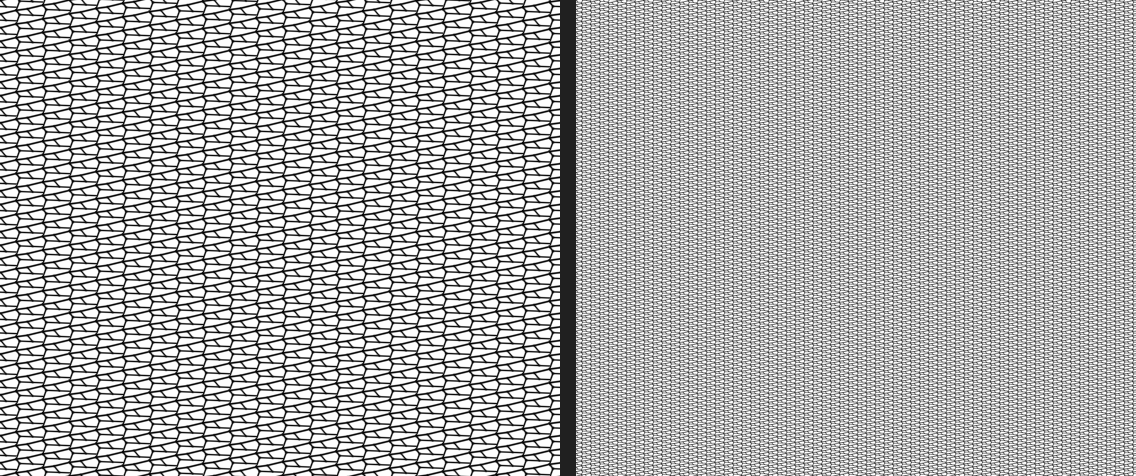
Left: one tile. Right: repeated 3 by 3.
Give the GLSL for this pattern, as a WebGL 1 fragment shader.

```glsl
precision highp float;
// Sheared mesh of irregular stone-like cells, black lines on white, 21 by 35 repeats.
uniform vec2 u_resolution;

// Distance to a stroke with round ends.
float stroke(vec2 p, vec2 a, vec2 b, float halfWidth) {
  vec2 ab = b - a;
  float t = clamp(dot(p - a, ab) / dot(ab, ab), 0.0, 1.0);
  return length(p - a - t * ab) - halfWidth;
}

// Union that fills the corners where strokes meet.
float blendUnion(float a, float b) {
  float k = 2.6;
  float h = max(k - abs(a - b), 0.0) / k;
  return min(a, b) - 0.25 * k * h * h;
}

// One repeat: the knot is at the origin, y points down.
float cellLines(vec2 p, vec2 cell, float rise) {
  vec2 nextKnot = vec2(cell.x, -cell.y * rise);
  vec2 joint = vec2(7.0, 9.0);
  vec2 bend = vec2(23.0, -3.0);
  // Heavy rising course, slightly bent, with a thicker knot
  float d = stroke(p, vec2(0.0), bend, 1.75);
  d = min(d, stroke(p, bend, nextKnot, 1.75));
  d = blendUnion(d, length(p) - 2.3);
  // Zigzag side wall
  d = blendUnion(d, stroke(p, vec2(0.0), joint, 1.6));
  d = blendUnion(d, stroke(p, joint, vec2(0.0, cell.y), 1.5));
  // Thin falling divider and the slanted split above it
  d = blendUnion(d, stroke(p, joint, vec2(57.0, 11.0), 1.4));
  d = blendUnion(d, stroke(p, bend, vec2(34.0, 10.0), 1.4));
  return d;
}

void main() {
  vec2 uv = gl_FragCoord.xy / u_resolution;
  vec2 canvas = vec2(1152.0, 981.0);
  vec2 repeats = vec2(21.0, 35.0);
  vec2 cell = canvas / repeats;

  // The columns climb eight whole rows over the full width.
  float rise = 8.0 / repeats.x;
  vec2 grid = vec2(uv.x, 1.0 - uv.y) * repeats - vec2(0.607, 0.76);
  grid.y += floor(grid.x) * rise;
  vec2 local = fract(grid) * cell;

  // Nearest line among the neighbouring repeats
  float d = 100.0;
  for (int i = -1; i <= 1; i++) {
    for (int j = -1; j <= 1; j++) {
      vec2 n = vec2(float(i), float(j));
      vec2 knot = vec2(n.x, n.y - n.x * rise) * cell;
      d = min(d, cellLines(local - knot, cell, rise));
    }
  }

  // Soft ink edge, never thinner than a pixel
  float edge = max(1.65, 0.55 * canvas.x / u_resolution.x);
  float paper = smoothstep(-edge, edge, d);
  gl_FragColor = vec4(vec3(mix(0.02, 0.995, paper)), 1.0);
}
```
